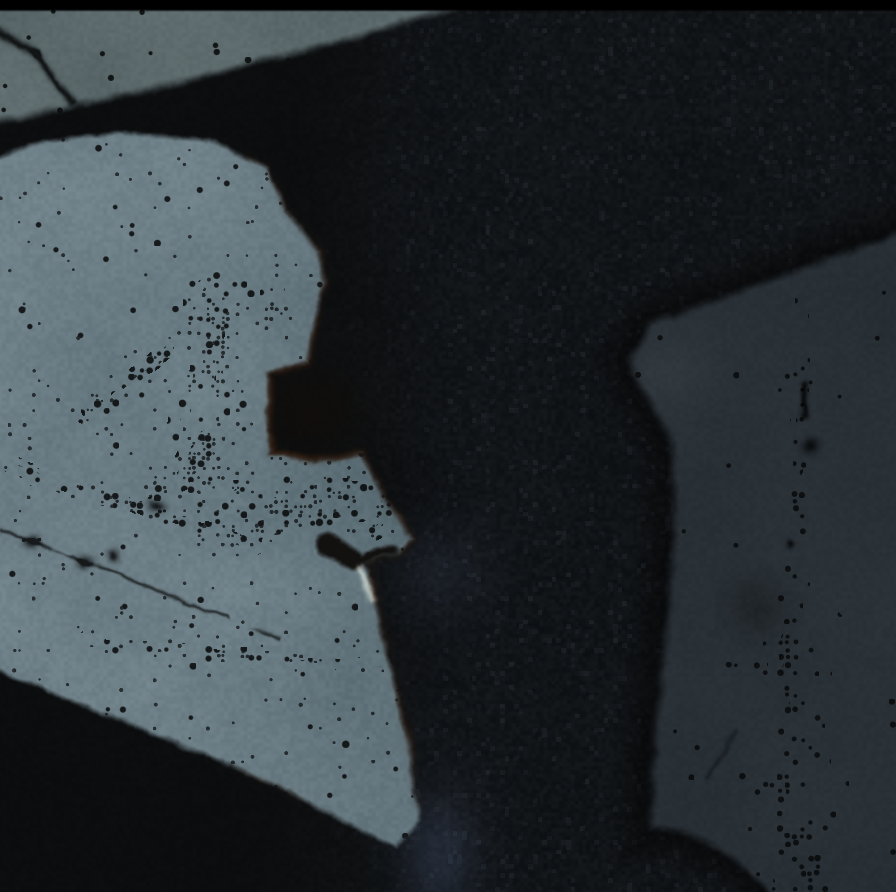
A Shadertoy shader for this texture:

```glsl
float hash(vec2 p) {
    vec3 q = fract(p.xyx * 0.1031);
    q += dot(q, q.yzx + 33.33);
    return fract((q.x + q.y) * q.z);
}

float noise(vec2 p) {
    vec2 i = floor(p), f = fract(p);
    f = f * f * (3.0 - 2.0 * f);
    return mix(mix(hash(i), hash(i + vec2(1, 0)), f.x),
               mix(hash(i + vec2(0, 1)), hash(i + 1.0), f.x), f.y);
}

float fbm(vec2 p) {
    float sum = 0.0, amp = 0.5;
    for (int i = 0; i < 4; i++) {
        sum += amp * noise(p);
        p = p * 2.03 + 17.0;
        amp *= 0.5;
    }
    return sum;
}

float segment(vec2 p, vec2 a, vec2 b) {
    vec2 d = b - a;
    return length(p - a - d * clamp(dot(p - a, d) / dot(d, d), 0.0, 1.0));
}

// Soft blob with independent radii
float blob(vec2 p, vec2 centre, vec2 radius) {
    vec2 q = (p - centre) / radius;
    return exp(-dot(q, q));
}

// Signed distance to the pale crystal, y pointing down
float paleCrystal(vec2 p) {
    vec2 v[24] = vec2[24](
        vec2(-.05, .19), vec2(.05, .157), vec2(.14, .148), vec2(.235, .156),
        vec2(.298, .188), vec2(.317, .235), vec2(.355, .28), vec2(.363, .32),
        vec2(.343, .406), vec2(.299, .42), vec2(.302, .508), vec2(.35, .517),
        vec2(.404, .507), vec2(.427, .555), vec2(.46, .605), vec2(.447, .618),
        vec2(.408, .632), vec2(.425, .7), vec2(.455, .83), vec2(.468, .92),
        vec2(.445, .951), vec2(.26, .859), vec2(.09, .79), vec2(-.05, .735));
    float d = 10.0, side = 1.0;
    for (int i = 0, j = 23; i < 24; j = i++) {
        d = min(d, segment(p, v[i], v[j]));
        vec2 e = v[j] - v[i], w = p - v[i];
        bvec3 c = bvec3(p.y >= v[i].y, p.y < v[j].y, e.x * w.y > e.y * w.x);
        if (all(c) || !any(c)) side = -side;
    }
    return side * d;
}

// Signed distance to the shaded crystal on the right
float greyCrystal(vec2 p) {
    float left = mix(.703, .75, smoothstep(.4, .51, p.y)) - .024 * smoothstep(.6, .92, p.y);
    left += max(0.0, .4 - p.y) * .6;
    float top = .262 + (1.0 - p.x) * .365;
    float bottom = .93 + 4.0 * (p.x - .725) * (p.x - .725);
    return max(left - p.x, max(top - p.y, p.y - bottom));
}

// Dark inclusions, one possible dot per cell
float specks(vec2 p, float cells, float density) {
    vec2 id = floor(p * cells), f = fract(p * cells);
    vec2 centre = .35 + .3 * vec2(hash(id + 3.1), hash(id + 8.7));
    float radius = .14 + .2 * hash(id + 21.0);
    float dotMask = 1.0 - smoothstep(radius, radius + .2, length(f - centre));
    return dotMask * step(hash(id + 51.0), density);
}

float nearLine(vec2 p, vec2 a, vec2 b, float width) {
    float d = segment(p, a, b) / width;
    return exp(-d * d);
}

void mainImage(out vec4 fragColor, in vec2 fragCoord) {
    vec2 uv = fragCoord / iResolution.xy;
    vec2 p = vec2(uv.x, 1.0 - uv.y);
    vec2 ragged = p + .009 * (vec2(fbm(p * 45.0), fbm(p * 45.0 + 70.0)) - .47);
    float grit = noise(p * 230.0) - .5, cloud = fbm(p * 9.0);
    float pale = paleCrystal(ragged), grey = greyCrystal(ragged);

    // Dark matrix with fine grit and bluish haze
    float open = smoothstep(.36, .6, p.x + .1 * cloud);
    vec3 col = mix(vec3(.043, .05, .055), vec3(.067, .078, .09), open);
    col += (grit * .035 + (cloud - .47) * .02) * (.3 + .7 * open);
    col += vec3(.1, .12, .14) * smoothstep(.87, 1.0, hash(floor(p * 190.0))) * open * .35;
    col += vec3(.07, .085, .12) * (blob(p, vec2(.49, .96), vec2(.045, .07)) + .5 * blob(p, vec2(.49, .64), vec2(.05)));
    col *= 1.0 - .45 * smoothstep(.055, .0, grey);

    // Shaded crystal
    vec3 greyCol = vec3(.158, .187, .21) + .03 * (cloud - .47) + grit * .018;
    greyCol += .03 * blob(p, vec2(.74, .42), vec2(.05, .04));
    greyCol -= vec3(.04, .05, .06) * blob(p, vec2(.845, .68), vec2(.035));
    float veins = .5 * nearLine(p, vec2(.885, .74), vec2(.89, 1.0), .03)
                + .35 * nearLine(p, vec2(.9, .3), vec2(.88, .75), .012);
    greyCol *= 1.0 - .7 * specks(p, 120.0, .012 + veins * .6);
    float bruise = nearLine(ragged, vec2(.896, .43), vec2(.898, .465), .004)
                 + blob(ragged, vec2(.905, .5), vec2(.009)) + blob(ragged, vec2(.883, .61), vec2(.005))
                 + .4 * nearLine(ragged, vec2(.79, .87), vec2(.82, .82), .003);
    greyCol *= 1.0 - .75 * min(bruise, 1.0);
    col = mix(col, greyCol, smoothstep(.007, -.009, grey));

    // Pale crystal: mottling, speckled fractures, thin cracks
    vec3 paleCol = vec3(.42, .49, .52) + .09 * (cloud - .47) + grit * .04;
    paleCol -= .05 * smoothstep(.2, .42, p.x);
    float fracture = nearLine(p, vec2(.24, .33), vec2(.225, .52), .025)
                   + nearLine(p, vec2(.31, .3), vec2(.305, .36), .012)
                   + nearLine(p, vec2(.17, .57), vec2(.23, .5), .012)
                   + nearLine(p, vec2(.1, .46), vec2(.19, .39), .01)
                   + nearLine(p, vec2(.27, .56), vec2(.4, .57), .035)
                   + nearLine(p, vec2(.0, .52), vec2(.28, .61), .008)
                   + .6 * nearLine(p, vec2(.1, .72), vec2(.42, .75), .008);
    float dirt = max(specks(p, 105.0, .02 + .27 * fracture), .8 * specks(p + .37, 185.0, .025 + .2 * fracture));
    dirt = max(dirt, .75 * nearLine(ragged, vec2(.0, .592), vec2(.31, .715), .0022) * smoothstep(.2, .5, noise(p * 65.0)));
    dirt += blob(ragged, vec2(.175, .567), vec2(.009, .007)) + blob(ragged, vec2(.035, .607), vec2(.009, .006))
          + blob(ragged, vec2(.127, .622), vec2(.007)) + blob(ragged, vec2(.095, .63), vec2(.007));
    paleCol *= 1.0 - .8 * min(dirt, 1.0);
    col = mix(col, paleCol, smoothstep(.004, -.005, pale));

    // Rusty pore, stained rim and small cavity
    col = mix(col, vec3(.065, .052, .043), .85 * blob(p, vec2(.35, .46), vec2(.055, .045)) * smoothstep(-.002, .006, pale));
    float rim = exp(-pow((pale - .001) / .0045, 2.0)) * smoothstep(.25, .31, p.x) * smoothstep(.93, .85, p.y);
    float poreRim = blob(p, vec2(.34, .475), vec2(.075, .06));
    col = mix(col, vec3(.2, .115, .06), rim * (.3 + .5 * poreRim + .3 * (noise(p * 50.0) - .5)));
    float cavity = min(segment(ragged, vec2(.365, .61), vec2(.395, .628)), segment(ragged, vec2(.395, .632), vec2(.44, .615)) + .006);
    col = mix(col, vec3(.07, .065, .06), smoothstep(.015, .007, cavity));
    col += vec3(.3, .28, .24) * nearLine(ragged, vec2(.4, .638), vec2(.415, .67), .004);

    // Upper crystal with one diagonal crack
    float upper = ragged.y - (.137 - .2 * p.x - .1 * p.x * p.x);
    vec3 upperCol = vec3(.355, .41, .42) + .08 * (cloud - .47) + grit * .03;
    float crack = nearLine(ragged, vec2(.0, .035), vec2(.04, .06), .005) + nearLine(ragged, vec2(.04, .06), vec2(.08, .115), .004);
    upperCol *= 1.0 - .8 * min(1.0, crack + specks(p, 110.0, .035));
    col = mix(col, upperCol, smoothstep(.006, -.009, upper));

    col *= smoothstep(.010, .014, p.y);
    fragColor = vec4(max(col, 0.0), 1.0);
}
```
